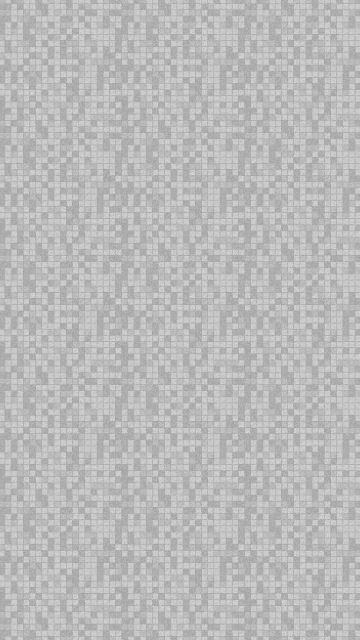
Reproduce this pattern procedurally as a WebGL 2 fragment shader.

```glsl
#version 300 es
precision highp float;
// Draws a mosaic of small square grey tiles with thin grout and fine stone grain.

#define COLUMNS 58.6       // tiles across the canvas
#define BLOCK 20.0         // tiles in one repeat of the layout
#define GROUT_WIDTH 0.11   // in tiles
#define DARK_LIMIT 0.31
#define MID_LIMIT 0.51
#define SPREAD 0.5         // how far a tile differs from its side neighbours
#define COLUMN_BIAS 0.3    // how far whole columns lean dark or light
#define GRAIN_SCALE 6.0    // grain cells per tile
#define GRAIN_AMOUNT 0.08

uniform vec2 u_resolution;
out vec4 outColor;

const vec3 DARK_GREY = vec3(0.682);
const vec3 MID_GREY = vec3(0.735);
const vec3 LIGHT_GREY = vec3(0.79);
const vec3 GROUT_GREY = vec3(0.668);

float hash(vec2 p) {
  vec3 q = fract(vec3(p.xyx) * 0.1031);
  q += dot(q, q.yzx + 33.33);
  return fract((q.x + q.y) * q.z);
}

// Smoothly blended cell values that wrap at the block edge.
float grain(vec2 p) {
  vec2 cell = floor(p);
  vec2 f = fract(p);
  f = f * f * (3.0 - 2.0 * f);
  float period = BLOCK * GRAIN_SCALE;
  vec2 a = mod(cell, period);
  vec2 b = mod(cell + 1.0, period);
  float low = mix(hash(a), hash(vec2(b.x, a.y)), f.x);
  float high = mix(hash(vec2(a.x, b.y)), hash(b), f.x);
  return mix(low, high, f.y) - 0.5;
}

// Random value of a tile within the repeating block.
float tileValue(vec2 id) {
  return hash(mod(id, BLOCK) + 113.0);
}

// One of three greys, set apart from the tiles on either side.
vec3 tileColor(vec2 id) {
  vec2 side = vec2(1.0, 0.0);
  float neighbours = 0.5 * (tileValue(id - side) + tileValue(id + side));
  float columnBias = hash(vec2(mod(id.x, BLOCK), 37.0)) - 0.5;
  float pick = tileValue(id) + SPREAD * (0.5 - neighbours);
  pick += COLUMN_BIAS * columnBias;
  if (pick < DARK_LIMIT) return DARK_GREY;
  if (pick < MID_LIMIT) return MID_GREY;
  return LIGHT_GREY;
}

// Share of a pixel covered by a grout line at the given distance.
float lineCover(float dist, float pixel) {
  float cover = (0.5 * (GROUT_WIDTH + pixel) - dist) / pixel;
  return clamp(cover, 0.0, min(1.0, GROUT_WIDTH / pixel));
}

void main() {
  // Tile space, with a tile centred on the canvas.
  float pixel = COLUMNS / u_resolution.x;
  vec2 p = (gl_FragCoord.xy - 0.5 * u_resolution) * pixel + 0.5;

  // Grout between tiles.
  vec2 edge = 0.5 - abs(fract(p) - 0.5);
  float grout = max(lineCover(edge.x, pixel), lineCover(edge.y, pixel));
  vec3 color = mix(tileColor(floor(p)), GROUT_GREY, grout);

  // Stone grain over everything.
  color += GRAIN_AMOUNT * grain(p * GRAIN_SCALE);
  outColor = vec4(color, 1.0);
}
```
